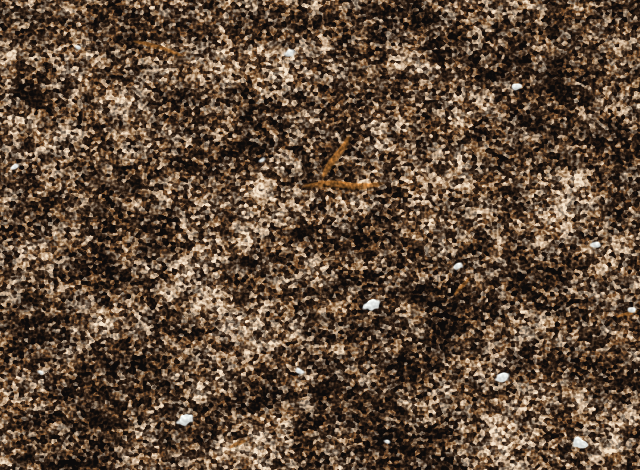
This texture is drawn by a Shadertoy shader. Its source:

```glsl
// Dark potting soil: blended Voronoi grains and gradient noise give one tone value,
// which a colour ramp turns into shadow, humus, rust and pale sand.
// Soft clods, white mineral pebbles and straw fibres are scattered on top.

const float GRAIN_FREQ = 128.0;   // grains per canvas height
const float FINE_FREQ = 150.0;
const float GRAIN_SOFTNESS = 12.0;
const float GRAIN_CONTRAST = 3.5;
const float FINE_CONTRAST = 2.1;
const int CLODS = 16;
const int PEBBLES = 15;
const int FIBRES = 7;
const vec2 STRAW_CENTRE = vec2(0.73, 0.606);

const vec3 BLACK = vec3(0.045, 0.04, 0.04);
const vec3 SHADOW = vec3(0.14, 0.09, 0.06);
const vec3 HUMUS = vec3(0.27, 0.19, 0.13);
const vec3 RUST = vec3(0.47, 0.30, 0.16);
const vec3 GREY = vec3(0.41, 0.34, 0.28);
const vec3 SAND = vec3(0.59, 0.49, 0.38);
const vec3 PALE = vec3(0.80, 0.69, 0.58);
const vec3 GLINT = vec3(0.96, 0.90, 0.82);
const vec3 PEBBLE = vec3(0.90, 0.91, 0.90);
const vec3 STRAW = vec3(0.66, 0.42, 0.18);

vec2 hash2(vec2 p) {
    vec3 q = fract(p.xyx * vec3(0.1031, 0.1030, 0.0973));
    q += dot(q, q.yzx + 33.33);
    return fract((q.xx + q.yz) * q.zy);
}

float cornerSlope(vec2 cell, vec2 offset) {
    float a = 6.2832 * hash2(cell + 57.0).x;
    return dot(vec2(cos(a), sin(a)), offset);
}

float gradientNoise(vec2 p) {
    vec2 i = floor(p), f = p - i;
    vec2 u = f * f * f * (f * (f * 6.0 - 15.0) + 10.0);
    vec2 e = vec2(1.0, 0.0);
    return mix(mix(cornerSlope(i, f), cornerSlope(i + e, f - e), u.x),
               mix(cornerSlope(i + e.yx, f - e.yx), cornerSlope(i + 1.0, f - 1.0), u.x), u.y);
}

// Blended Voronoi cells: x is grain tone, y is grain hue
vec2 grains(vec2 p) {
    vec2 cell = floor(p), sum = vec2(0.0);
    float total = 0.0;
    for (int y = -1; y <= 1; y++)
    for (int x = -1; x <= 1; x++) {
        vec2 id = cell + vec2(x, y);
        vec2 d = id + hash2(id) - p;
        float w = exp(-GRAIN_SOFTNESS * dot(d, d));
        sum += w * hash2(id + 211.0);
        total += w;
    }
    return sum / max(total, 1e-6);
}

vec3 soilRamp(float share, float warmth) {
    vec3 c = mix(BLACK, SHADOW, smoothstep(0.0, 0.12, share));
    c = mix(c, HUMUS, smoothstep(0.12, 0.37, share));
    c = mix(c, mix(GREY, RUST, warmth), smoothstep(0.37, 0.65, share));
    c = mix(c, SAND + (warmth - 0.5) * vec3(0.06, -0.02, -0.10), smoothstep(0.65, 0.85, share));
    c = mix(c, PALE, smoothstep(0.85, 0.96, share));
    return mix(c, GLINT, smoothstep(0.96, 1.0, share));
}

vec2 rotate(vec2 p, float a) {
    return vec2(cos(a) * p.x + sin(a) * p.y, cos(a) * p.y - sin(a) * p.x);
}

void mainImage(out vec4 fragColor, in vec2 fragCoord) {
    vec2 uv = fragCoord / iResolution.y;
    vec2 canvas = vec2(iResolution.x / iResolution.y, 1.0);
    float soft = 1.2 / iResolution.y;
    vec2 flat_uv = uv * vec2(0.8, 1.1);

    // Tone and warmth from fine grain up to broad patches
    vec2 grain = grains(uv * vec2(0.9, 1.05) * GRAIN_FREQ);
    float fine = gradientNoise(uv * FINE_FREQ + 9.0);
    float mid = gradientNoise(flat_uv * 30.0);
    float patchy = gradientNoise(flat_uv * 10.0 + 31.0);
    float broad = gradientNoise(flat_uv * 3.7 + 73.0);
    float tone = GRAIN_CONTRAST * (grain.x - 0.5) + FINE_CONTRAST * fine
               + 1.5 * mid + 1.6 * patchy + 1.2 * broad - 0.06;
    float warmth = 0.5 + 1.5 * (grain.y - 0.5) + 1.1 * gradientNoise(flat_uv * 22.0 + 120.0);

    // Clods: lighter lumps with a ragged rim and a shaded underside
    for (int i = 0; i < CLODS; i++) {
        vec2 h = hash2(vec2(i, 17)), k = hash2(vec2(i, 43));
        float radius = mix(0.018, 0.06, k.x * k.x);
        vec2 d = (uv - h * canvas) * vec2(0.75, 1.15) / radius;
        float rim = length(d) + 0.8 * mid + 0.3 * fine;
        float lump = 1.0 - smoothstep(0.75, 1.1, rim);
        tone += lump * (0.45 + 0.35 * d.y);
        warmth += lump * (k.y - 0.3) * 0.7;
    }
    float share = 1.0 / (1.0 + exp(-1.7 * tone));
    vec3 col = soilRamp(share, clamp(warmth, 0.0, 1.0));

    // Straw: a crossed pair first, then short loose fibres
    for (int i = 0; i < FIBRES; i++) {
        float n = float(i);
        bool paired = i < 2;
        vec2 h = hash2(vec2(i, 91));
        vec2 centre = paired ? STRAW_CENTRE + n * vec2(-0.015, 0.06) : h * canvas;
        float angle = paired ? 1.03 * n : 2.4 * (hash2(h * 90.0).x - 0.5);
        float halfLength = paired ? 0.09 - 0.033 * n : 0.02 + 0.018 * h.y;
        vec2 d = rotate(uv - centre, angle);
        d.y += 0.003 * sin(d.x * 50.0) + 0.002 * fine;
        float along = abs(d.x) / halfLength;
        float width = (paired ? 0.0075 : 0.004) * (1.0 - 0.65 * along * along);
        float mask = (1.0 - smoothstep(-soft, soft, abs(d.y) - width)) * (1.0 - smoothstep(0.8, 1.05, along));
        float shade = 0.85 + 0.35 * d.y / 0.0075 + 0.5 * fine + 0.45 * (grain.x - 0.5);
        col = mix(col, STRAW * shade, 0.88 * mask);
    }

    // Pebbles: small bright mineral crumbs
    for (int i = 0; i < PEBBLES; i++) {
        vec2 h = hash2(vec2(i, 137)), k = hash2(vec2(i, 163));
        float radius = mix(0.005, 0.014, k.x * k.x);
        vec2 d = rotate(uv - h * canvas, k.y - 0.5) * vec2(0.8, 1.2);
        float edge = length(d) - radius * (1.0 + 0.5 * gradientNoise(uv * 85.0 + 5.0));
        float shade = 0.98 + 0.12 * d.y / radius + 0.15 * fine;
        col = mix(col, PEBBLE * shade, 1.0 - smoothstep(-soft, soft, edge));
    }
    fragColor = vec4(clamp(col, 0.0, 1.0), 1.0);
}
```
